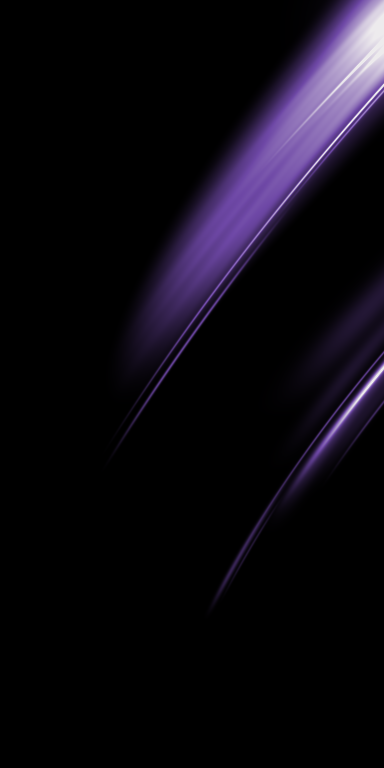
A Shadertoy shader for this background:

```glsl
const vec3 PURPLE = vec3(0.43, 0.28, 0.65);
const vec3 PALE = vec3(0.93, 0.92, 0.93);

vec2 hashGradient(vec2 cell) {
    float angle = 6.2832 * fract(sin(dot(cell, vec2(127.1, 311.7))) * 43758.5);
    return vec2(cos(angle), sin(angle));
}

float gradientNoise(vec2 p) {
    vec2 cell = floor(p), f = fract(p);
    vec2 s = f * f * (3.0 - 2.0 * f);
    float a = dot(hashGradient(cell), f);
    float b = dot(hashGradient(cell + vec2(1, 0)), f - vec2(1, 0));
    float c = dot(hashGradient(cell + vec2(0, 1)), f - vec2(0, 1));
    float d = dot(hashGradient(cell + vec2(1, 1)), f - vec2(1, 1));
    return mix(mix(a, b, s.x), mix(c, d, s.x), s.y);
}

// Horizontal distance from the parabola x = k.x + k.y * y + k.z * y^2
float arcOffset(vec2 p, vec3 k) {
    return p.x - (k.x + p.y * (k.y + p.y * k.z));
}

float ridge(float offset, float width) {
    float t = offset / width;
    return exp(-t * t);
}

// Rises across span.xy and falls across span.zw
float envelope(float y, vec4 span) {
    return smoothstep(span.x, span.y, y) * (1.0 - smoothstep(span.z, span.w, y));
}

// Broad veil with a soft left side and a tighter right side
float veil(float u, float y) {
    float width = 0.354 * pow(max(y - 0.93, 0.001), 0.4);
    float left = smoothstep(-width, -0.42 * width, u);
    float reach = 0.03 + 0.09 * smoothstep(1.0, 1.8, y);
    float right = 1.0 - smoothstep(-0.05, 0.035, u);
    float spill = 0.3 * (1.0 - smoothstep(0.0, reach, u));
    float along = smoothstep(0.93, 1.45, y) + 0.65 * smoothstep(1.4, 2.0, y);
    float grain = 1.0 + 0.16 * gradientNoise(vec2(u * 38.0, y * 1.6));
    return left * mix(spill, 1.0, right) * along * grain;
}

float upperSweep(vec2 p, float pixel) {
    float u = arcOffset(p, vec3(-0.149, 0.395, 0.141));
    float y = p.y;
    float fine = max(0.0035, 0.8 * pixel);
    float light = veil(u, y);
    light += 0.45 * ridge(length(p - vec2(1.02, 1.92)), 0.13);

    // Twin rim lines
    light += ridge(u, fine) * (0.75 * smoothstep(0.80, 1.2, y) + 0.7 * smoothstep(1.3, 1.7, y));
    light += 0.9 * ridge(u - 0.026, 1.2 * fine) * envelope(y, vec4(0.76, 1.05, 1.15, 1.5));
    light += 0.8 * ridge(u - 0.014, fine) * smoothstep(1.4, 1.75, y);

    // Highlights inside the veil
    float tilt = 0.06 * (y - 1.896);
    light += 0.85 * ridge(u + 0.107 - tilt, 1.2 * fine) * smoothstep(1.53, 1.9, y);
    light += 0.5 * ridge(u + 0.083 - tilt, 1.8 * fine) * smoothstep(1.65, 1.92, y);
    return light;
}

float lowerSweep(vec2 p, float pixel) {
    float u = arcOffset(p, vec3(0.3805, 0.297, 0.254));
    float y = p.y;
    float fine = max(0.0035, 0.8 * pixel);

    // Dim bands above the lines
    float light = 0.32 * ridge(u + 0.14, 0.055) * smoothstep(0.9, 1.2, y);
    light += 0.26 * ridge(u + 0.045, 0.03) * smoothstep(0.76, 1.05, y);

    // Bright core with its glow
    light += 1.25 * ridge(u - 0.031, 0.010) * smoothstep(0.64, 1.02, y);
    light += 0.6 * ridge(u - 0.034, fine) * smoothstep(0.8, 1.05, y);
    light += 0.55 * ridge(u - 0.042, 0.026) * smoothstep(0.6, 0.9, y);

    // Thin edge, tapering tail and outlying line
    light += 0.75 * ridge(u, fine) * smoothstep(0.5, 0.95, y);
    light += 0.5 * ridge(u - 0.002, 0.007) * envelope(y, vec4(0.38, 0.52, 0.55, 0.82));
    light += 0.3 * ridge(u - 0.018, fine) * envelope(y, vec4(0.42, 0.56, 0.6, 0.72));
    light += 0.5 * ridge(u - 0.105, 1.1 * fine) * smoothstep(0.72, 0.95, y);
    light += 0.2 * ridge(u - 0.085, 0.02) * smoothstep(0.7, 0.95, y);
    return light;
}

// Black through purple to a pale highlight
vec3 lightRamp(float light) {
    return mix(PURPLE * min(light, 1.0), PALE, clamp(light - 1.0, 0.0, 1.0));
}

void mainImage(out vec4 fragColor, in vec2 fragCoord) {
    vec2 p = fragCoord / iResolution.xy * vec2(1.0, 2.0);
    float pixel = 1.0 / iResolution.x;
    float light = upperSweep(p, pixel) + lowerSweep(p, pixel);
    fragColor = vec4(lightRamp(light), 1.0);
}
```
